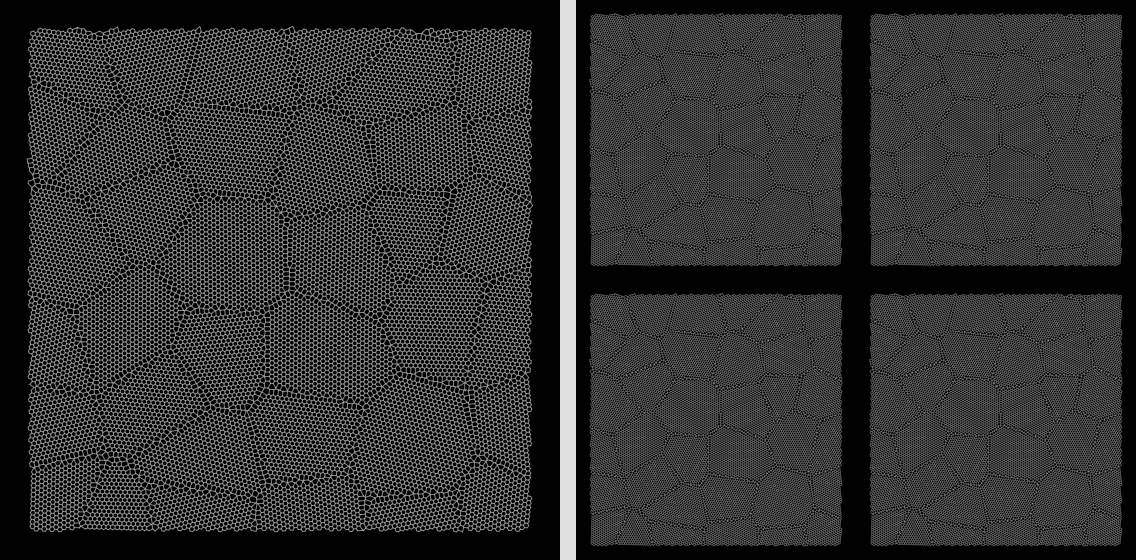
Left: one tile. Right: repeated 2 by 2.
Give the GLSL for this pattern, as a WebGL 2 fragment shader.

```glsl
#version 300 es
precision highp float;
// A square sheet of tiny honeycomb crystal grains, pale bonds on black.
// Each Voronoi grain carries its own rotated triangular lattice of sites; the
// Voronoi edges of all kept sites are the bonds, with odd rings where grains meet.

uniform vec2 u_resolution;
out vec4 fragColor;

const float GRAINS = 6.0;         // grains per canvas side, wraps around
const float SPACING = 0.0081;     // distance between ring centres
const float GRAIN_GAP = 0.32;     // clearance at grain borders, in spacings
const float SHEET_HALF = 0.4455;  // half side of the sheet of ring centres
const float BOND_HALF = 0.00084;  // half width of a bond
const float ATOM_RADIUS = 0.0011;
const int MAX_SITES = 32;

const vec3 BACKGROUND = vec3(0.004);
const vec3 BOND_COLOR = vec3(0.55);
const vec3 ATOM_COLOR = vec3(0.63);

// Columns are the two lattice directions, 60 degrees apart.
const mat2 LATTICE = mat2(1.0, 0.0, 0.5, 0.8660254);

vec3 hash3(vec2 cell) {
    vec3 h = fract(cell.xyx * vec3(0.1031, 0.1030, 0.0973) + 0.37);
    h += dot(h, h.yxz + 33.33);
    return fract((h.xxy + h.yzz) * h.zyx * 7.13);
}

mat2 rotation(float angle) {
    float c = cos(angle), s = sin(angle);
    return mat2(c, s, -s, c);
}

// Grain as seed position (xy) and lattice angle (z).
vec3 grainAt(vec2 cell) {
    vec3 h = hash3(mod(cell, GRAINS));
    return vec3((cell + 0.1 + 0.8 * h.xy) / GRAINS, h.z * radians(60.0));
}

// The three grains whose seeds lie nearest to p.
void nearestGrains(vec2 p, out vec3 grains[3]) {
    vec3 dist = vec3(1e5);
    vec2 home = floor(p * GRAINS);
    for (int y = -2; y <= 2; y++)
    for (int x = -2; x <= 2; x++) {
        vec3 g = grainAt(home + vec2(x, y));
        float d = distance(p, g.xy);
        if (d < dist.x) {
            dist = vec3(d, dist.xy);
            grains[2] = grains[1]; grains[1] = grains[0]; grains[0] = g;
        } else if (d < dist.y) {
            dist = vec3(dist.x, d, dist.y);
            grains[2] = grains[1]; grains[1] = g;
        } else if (d < dist.z) {
            dist.z = d;
            grains[2] = g;
        }
    }
}

// Signed distance from p to the line halfway between a and b, positive on a's side.
float bisectorDistance(vec2 p, vec2 a, vec2 b) {
    return dot(0.5 * (a + b) - p, normalize(b - a));
}

// Depth of p inside grain k, negative outside it.
float grainDepth(vec2 p, vec3 grains[3], int k) {
    float depth = 1e5;
    for (int j = 0; j < 3; j++)
        if (j != k) depth = min(depth, bisectorDistance(p, grains[k].xy, grains[j].xy));
    return depth;
}

bool onSheet(vec2 p) {
    vec2 q = abs(p - 0.5);
    return max(q.x, q.y) < SHEET_HALF;
}

// Gathers the lattice sites around p that lie within their own grain.
int gatherSites(vec2 p, vec3 grains[3], out vec2 sites[MAX_SITES]) {
    int count = 0;
    for (int k = 0; k < 3; k++) {
        if (grainDepth(p, grains, k) < -3.0 * SPACING) continue;
        mat2 basis = rotation(grains[k].z) * LATTICE * SPACING;
        vec2 home = round(inverse(basis) * (p - grains[k].xy));
        for (int y = -2; y <= 2; y++)
        for (int x = -2; x <= 2; x++) {
            vec2 site = grains[k].xy + basis * (home + vec2(x, y));
            bool kept = distance(site, p) < 2.4 * SPACING
                && grainDepth(site, grains, k) > GRAIN_GAP * SPACING;
            if (kept && count < MAX_SITES) sites[count++] = site;
        }
    }
    return count;
}

// Distances from p to the nearest and second nearest visible bond.
vec2 bondDistances(vec2 p, vec2 sites[MAX_SITES], int count) {
    vec2 centre = vec2(1e3);
    for (int i = 0; i < count; i++)
        if (distance(p, sites[i]) < distance(p, centre)) centre = sites[i];
    vec2 nearest = vec2(1.0);
    for (int i = 0; i < count; i++) {
        if (sites[i] == centre || !(onSheet(centre) || onSheet(sites[i]))) continue;
        float d = bisectorDistance(p, centre, sites[i]);
        nearest = vec2(min(nearest.x, d), min(nearest.y, max(nearest.x, d)));
    }
    return nearest;
}

float coverage(float dist, float radius, float pixel) {
    return clamp((radius - dist) / pixel + 0.5, 0.0, 1.0);
}

void main() {
    vec2 p = gl_FragCoord.xy / u_resolution;
    float pixel = 1.0 / min(u_resolution.x, u_resolution.y);
    vec3 grains[3];
    vec2 sites[MAX_SITES];
    nearestGrains(p, grains);
    int count = gatherSites(p, grains, sites);
    vec2 d = bondDistances(p, sites, count);
    // Atoms sit where two bonds meet at 120 degrees.
    float atomDist = sqrt((dot(d, d) - d.x * d.y) / 0.75);
    vec3 color = mix(BACKGROUND, BOND_COLOR, coverage(d.x, BOND_HALF, pixel));
    color = mix(color, ATOM_COLOR, coverage(atomDist, ATOM_RADIUS, pixel));
    fragColor = vec4(color, 1.0);
}
```
